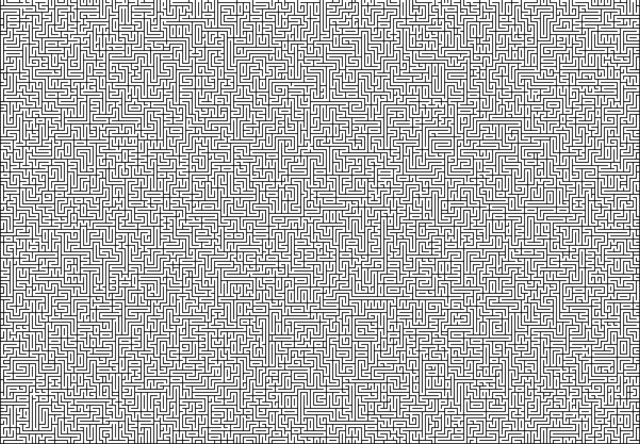
A Shadertoy shader for this pattern:

```glsl
const float COLUMNS = 200.0;     // maze cells across the canvas
const float WALL = 0.287;        // wall thickness, in cells
const float SOFTNESS = 1.25;     // edge filter width, in output samples
const float TERRAIN_FREQ = 0.31; // size of the patches of parallel corridors
const float TERRAIN_AMP = 1.7;   // strength of those patches
const float JITTER = 1.0;        // randomness of single posts
const vec3 PAPER = vec3(1.0);
const vec3 INK = vec3(0.01);
const float TAU = 6.28318;

float hash(vec2 p) {
    vec3 q = fract(p.xyx * 0.1031);
    q += dot(q, q.yzx + 33.33);
    return fract((q.x + q.y) * q.z);
}

float cornerSlope(vec2 corner, vec2 offset) {
    float angle = TAU * hash(corner + 17.0);
    return dot(vec2(cos(angle), sin(angle)), offset);
}

float gradientNoise(vec2 p) {
    vec2 i = floor(p), f = p - i;
    vec2 u = f * f * f * (f * (f * 6.0 - 15.0) + 10.0);
    vec2 e = vec2(1.0, 0.0);
    float low = mix(cornerSlope(i, f), cornerSlope(i + e, f - e), u.x);
    float high = mix(cornerSlope(i + e.yx, f - e.yx), cornerSlope(i + 1.0, f - 1.0), u.x);
    return mix(low, high, u.y);
}

float parity(vec2 post) {
    return mod(post.x + post.y, 2.0);
}

// Integer height, even or odd like the post, so neighbours differ by one
float height(vec2 post) {
    float terrain = TERRAIN_AMP * gradientNoise(post * TERRAIN_FREQ + 40.37);
    float h = terrain + JITTER * (hash(post + 311.0) - 0.5);
    float odd = parity(post);
    return 2.0 * floor(0.5 * (h - odd) + 0.5) + odd;
}

// Rising steps give horizontal walls, falling ones vertical: two per cell side
bool stepWall(vec2 post, float h, vec2 dir) {
    float rise = height(post + dir) - h;
    bool climbs = parity(post) < 0.5 ? rise > 0.0 : rise < 0.0;
    return climbs == (abs(dir.x) > 0.5);
}

// Unit steps: right, up, left, down
vec2 stepDir(int k) {
    float s = k < 2 ? 1.0 : -1.0;
    return k % 2 == 0 ? vec2(s, 0.0) : vec2(0.0, s);
}

bool onFrame(vec2 post, vec2 grid) {
    return any(lessThan(post, vec2(0.5))) || any(greaterThan(post, grid - 0.5));
}

// A lone post in a closed room pulls a wall of the room towards itself
vec2 pullDir(vec2 post, vec2 grid) {
    if (onFrame(post, grid)) return vec2(0.0);
    float h = height(post);
    for (int k = 0; k < 4; k++) {
        if (stepWall(post, h, stepDir(k))) return vec2(0.0);
    }
    return stepDir(int(4.0 * hash(post + 97.0)));
}

bool pulls(vec2 post, vec2 dir, vec2 grid) {
    return dot(pullDir(post, grid), dir) > 0.5;
}

bool hasWall(vec2 post, float h, vec2 dir, vec2 grid) {
    vec2 next = post + dir;
    if (onFrame(post, grid) && onFrame(next, grid)) return true;
    vec2 side = vec2(dir.y, -dir.x);
    if (stepWall(post, h, dir)) {
        return !pulls(post - side, side, grid) && !pulls(next + side, -side, grid);
    }
    return pulls(post, dir, grid) || pulls(next, -dir, grid);
}

// Share of the filter window around x that lies between lo and hi
float cover(float x, float lo, float hi, float window) {
    float r = 0.5 * window;
    return max(0.0, min(hi, x + r) - max(lo, x - r)) / window;
}

void mainImage(out vec4 fragColor, in vec2 fragCoord) {
    // Cell coordinates, with the outer frame fully inside the canvas
    float scale = (COLUMNS + WALL) / iResolution.x;
    vec2 grid = vec2(COLUMNS, round(iResolution.y * scale - WALL));
    vec2 p = fragCoord * scale - 0.5 * WALL;
    float window = SOFTNESS * scale;
    vec2 post = clamp(round(p), vec2(0.0), grid);
    vec2 local = p - post;

    // Reach of the walls that meet at the nearest post
    float halfWall = 0.5 * WALL, h = height(post);
    vec2 lo = vec2(-halfWall), hi = vec2(halfWall);
    for (int k = 0; k < 4; k++) {
        vec2 dir = stepDir(k);
        if (hasWall(post, h, dir, grid)) {
            lo = min(lo, dir);
            hi = max(hi, dir);
        }
    }

    // Union of the horizontal and the vertical bar
    float bandX = cover(local.x, -halfWall, halfWall, window);
    float bandY = cover(local.y, -halfWall, halfWall, window);
    float across = cover(local.x, lo.x, hi.x, window) * bandY;
    float upright = cover(local.y, lo.y, hi.y, window) * bandX;
    float ink = across + upright - bandX * bandY;
    fragColor = vec4(mix(PAPER, INK, clamp(ink, 0.0, 1.0)), 1.0);
}
```
